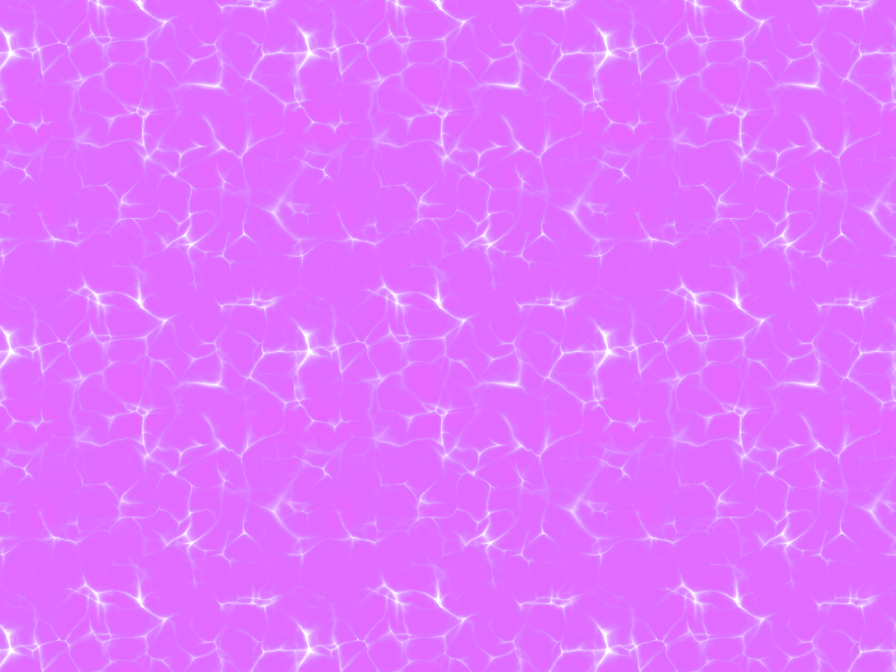
A Shadertoy shader for this texture:

```glsl
// Seamless web of pale light caustics over a violet-pink pool, on square tiles.
// Three warped periodic cell layers give curved filaments that taper away from
// bright junctions; periodic noise fades, frays and tints them.

const float TILES_DOWN = 2.25;   // 3 tiles across on a 4:3 canvas
const int LAYERS = 3;
const int SAMPLES = 2;           // antialiasing samples per axis

const vec3 PINK   = vec3(0.905, 0.408, 1.0);
const vec3 ORCHID = vec3(0.888, 0.418, 1.0);
const vec3 VIOLET = vec3(0.845, 0.450, 1.0);
const vec3 LIGHT  = vec3(1.0);

float hash(vec2 p, float seed) {
    return fract(sin(dot(p, vec2(127.1, 311.7)) + seed * 74.7) * 43758.5453);
}

// Value noise that wraps after one tile; freq is a whole number.
float tileNoise(vec2 tile, float freq, float seed) {
    vec2 p = tile * freq;
    vec2 id = floor(p);
    vec2 f = p - id;
    f = f * f * (3.0 - 2.0 * f);
    vec2 lo = mod(id, freq);
    vec2 hi = mod(id + 1.0, freq);
    float bottom = mix(hash(lo, seed), hash(vec2(hi.x, lo.y), seed), f.x);
    float top = mix(hash(vec2(lo.x, hi.y), seed), hash(hi, seed), f.x);
    return mix(bottom, top, f.y);
}

vec2 warp(vec2 tile, float freq, float amount, float seed) {
    vec2 offset = vec2(tileNoise(tile, freq, seed), tileNoise(tile, freq, seed + 1.0));
    return tile + (offset - 0.5) * amount;
}

// Distances to the three nearest scattered points, in cell units.
vec3 nearestThree(vec2 tile, float count, float seed) {
    vec2 p = tile * count;
    vec2 home = floor(p);
    vec3 near = vec3(9.0);
    for (int y = -2; y <= 2; y++) {
        for (int x = -2; x <= 2; x++) {
            vec2 cell = home + vec2(x, y);
            vec2 id = mod(cell, count);
            vec2 spread = vec2(hash(id, seed), hash(id, seed + 1.0));
            float d = length(cell + 0.1 + 0.8 * spread - p);
            if (d < near.x) near = vec3(d, near.xy);
            else if (d < near.y) near = vec3(near.x, d, near.y);
            else near.z = min(near.z, d);
        }
    }
    return near;
}

// One web: edges are where two points tie, junctions where three do.
float filaments(vec2 tile, float count, float seed) {
    vec2 bent = warp(tile, count * 2.0, 0.32 / count, seed + 2.0);
    bent = warp(bent, 40.0, 0.009, seed + 4.0);
    vec3 near = nearestThree(bent, count, seed);
    float edge = near.y - near.x;
    float junction = near.z - near.x;

    float fray = 0.45 + 1.1 * tileNoise(bent, 72.0, seed + 6.0);
    float core = exp(-edge * fray / 0.042);
    float halo = 0.16 * exp(-edge * fray / 0.15);
    float taper = exp(-junction / 0.3);
    float knot = 0.35 * exp(-junction / 0.05);
    float fade = tileNoise(tile, count * 1.5, seed + 8.0);
    float presence = 0.08 + 0.92 * smoothstep(0.35, 0.95, fade);
    return presence * (taper * (core + halo) + knot);
}

vec3 poolColor(vec2 tile) {
    // Large bold web first, then smaller and fainter ones
    float glow = 0.0;
    for (int i = 0; i < LAYERS; i++) {
        float layer = float(i);
        glow += filaments(tile, 4.0 + 2.0 * layer, 3.0 + 17.0 * layer) * (1.1 - 0.22 * layer);
    }

    // Soft tint of the water between the filaments
    float cloud = tileNoise(tile, 7.0, 61.0);
    float haze = tileNoise(tile, 16.0, 67.0) * cloud;
    vec3 water = mix(PINK, ORCHID, smoothstep(0.1, 0.4, cloud));
    water = mix(water, VIOLET, clamp(glow * 6.0 + haze * 0.35, 0.0, 1.0));
    return mix(water, LIGHT, clamp(glow - 0.02, 0.0, 1.0));
}

void mainImage(out vec4 fragColor, in vec2 fragCoord) {
    vec3 sum = vec3(0.0);
    for (int y = 0; y < SAMPLES; y++) {
        for (int x = 0; x < SAMPLES; x++) {
            vec2 jitter = (vec2(x, y) + 0.5) / float(SAMPLES) - 0.5;
            // Tiles start at the upper left corner
            vec2 fromTop = fragCoord + jitter - vec2(0.0, iResolution.y);
            sum += poolColor(fract(fromTop / iResolution.y * TILES_DOWN));
        }
    }
    fragColor = vec4(sum / float(SAMPLES * SAMPLES), 1.0);
}
```
